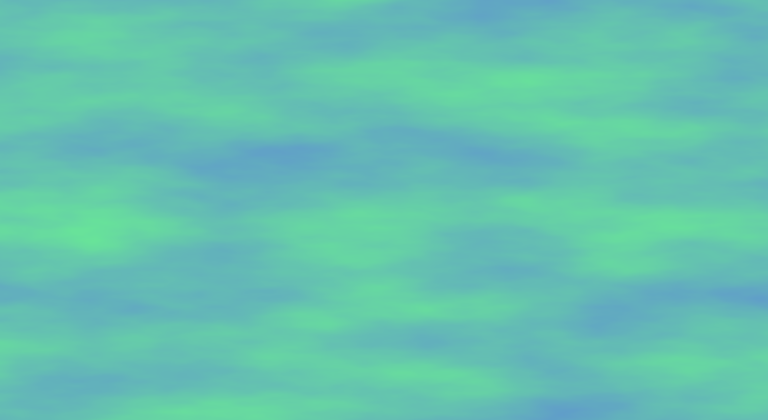
Reproduce this texture procedurally as a Shadertoy shader.

```glsl
const vec3 BLUE = vec3(0.375, 0.600, 0.800);
const vec3 GREEN = vec3(0.410, 0.920, 0.580);
const vec2 CELLS = vec2(1.6, 6.0);         // noise cells per canvas height
const vec2 OCTAVE_SHIFT = vec2(17.3, 9.7); // keeps octave lattices apart
const int OCTAVES = 5;
const float GAIN = 0.5;
const float LACUNARITY = 2.0;
const float CONTRAST = 0.58;
const float BALANCE = 0.5;                 // 0 is all blue, 1 is all green
const float TAU = 6.283185;

float hash(vec2 p) {
    vec3 q = fract(p.xyx * vec3(0.1031, 0.1030, 0.0973));
    q += dot(q, q.yzx + 33.33);
    return fract((q.x + q.y) * q.z);
}

// Dot product of a random unit gradient at a lattice corner with the offset
float cornerRamp(vec2 corner, vec2 offset) {
    float angle = TAU * hash(corner);
    return dot(vec2(cos(angle), sin(angle)), offset);
}

float gradientNoise(vec2 p) {
    vec2 cell = floor(p);
    vec2 f = p - cell;
    vec2 fade = f * f * f * (f * (f * 6.0 - 15.0) + 10.0);
    vec2 e = vec2(1.0, 0.0);
    float low = mix(cornerRamp(cell, f),
                    cornerRamp(cell + e.xy, f - e.xy), fade.x);
    float high = mix(cornerRamp(cell + e.yx, f - e.yx),
                     cornerRamp(cell + e.xx, f - e.xx), fade.x);
    return mix(low, high, fade.y);
}

float fractalNoise(vec2 p) {
    float sum = 0.0;
    float amplitude = 1.0;
    for (int i = 0; i < OCTAVES; i++) {
        sum += amplitude * gradientNoise(p);
        p = p * LACUNARITY + OCTAVE_SHIFT;
        amplitude *= GAIN;
    }
    return sum;
}

void mainImage(out vec4 fragColor, in vec2 fragCoord) {
    vec2 uv = fragCoord / iResolution.y;

    // Cloud bands stretched along the horizontal
    float bands = fractalNoise(uv * CELLS + OCTAVE_SHIFT);

    // Blend between the two tints
    float tint = clamp(BALANCE + CONTRAST * bands, 0.0, 1.0);
    fragColor = vec4(mix(BLUE, GREEN, tint), 1.0);
}
```
